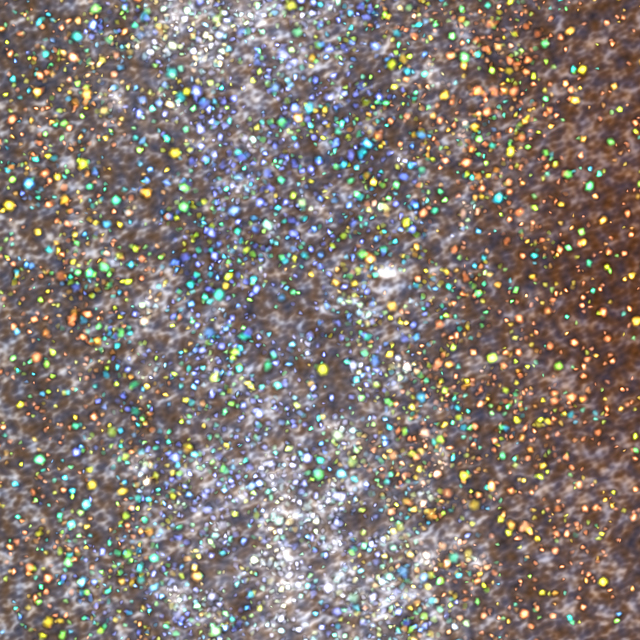
Write a Shadertoy shader that draws this texture.

```glsl
// Holographic glitter on a dull mauve-brown ground: three sizes of glowing
// flakes are scattered on jittered grids and clumped by gradient noise, their
// hue drifting from warm sides to a blue middle, over slanted mottled grain.

const float TAU = 6.2831853;
const vec3 GROUND_LEFT   = vec3(0.435, 0.38, 0.375);
const vec3 GROUND_MIDDLE = vec3(0.45, 0.39, 0.395);
const vec3 GROUND_RIGHT  = vec3(0.40, 0.27, 0.225);
const vec3 HAZE_COLOR    = vec3(0.82, 0.78, 0.80);
const vec3 MOTTLE_COLOR  = vec3(0.36, 0.42, 0.45);
const vec3 FLAKE_WHITE   = vec3(1.0, 0.98, 0.96);
const float GRAIN_ANGLE    = 0.45;
const float GRAIN_CONTRAST = 0.36;
const float HUE_BLUE   = 0.60;
const float HUE_ORANGE = 0.05;
const float HUE_SPREAD = 0.75;
const float RIM_SHADE  = 0.20;
const float EDGE_WOBBLE = 0.0022;

vec3 hash3(vec2 p) {
    vec3 q = fract(p.xyx * vec3(0.1031, 0.1030, 0.0973));
    q += dot(q, q.yxz + 33.33);
    return fract((q.xxy + q.yzz) * q.zyx);
}

mat2 rotation(float a) {
    float c = cos(a), s = sin(a);
    return mat2(c, -s, s, c);
}

float cornerSlope(vec2 corner, vec2 offset) {
    float a = TAU * hash3(corner).x;
    return dot(vec2(cos(a), sin(a)), offset);
}

// Gradient noise, roughly -0.7 to 0.7
float gradientNoise(vec2 p) {
    vec2 i = floor(p), f = fract(p);
    vec2 u = f * f * f * (f * (f * 6.0 - 15.0) + 10.0);
    vec2 e = vec2(0.0, 1.0);
    float low  = mix(cornerSlope(i, f), cornerSlope(i + e.yx, f - e.yx), u.x);
    float high = mix(cornerSlope(i + e.xy, f - e.xy), cornerSlope(i + e.yy, f - e.yy), u.x);
    return mix(low, high, u.y);
}

// Hue wheel with its green part narrowed
vec3 spectrum(float hue) {
    hue += 0.05 * sin(TAU * (hue - 0.36) / 0.62);
    vec3 wave = 0.5 + 0.5 * cos(TAU * (hue - vec3(0.0, 0.333, 0.667)));
    return min(0.06 + 1.2 * wave, 1.0);
}

// Pale patches near the lower middle and the top, plus small scattered clumps
float hazeAt(vec2 p) {
    vec2 lower = (p - vec2(0.48, 0.07)) * vec2(5.0, 3.2);
    vec2 upper = (p - vec2(0.31, 0.97)) * 6.0;
    float patches = exp(-dot(lower, lower)) + 0.8 * exp(-dot(upper, upper));
    float clumps = smoothstep(0.2, 0.5, gradientNoise(p * 20.0 + 40.0));
    clumps *= smoothstep(0.0, 0.25, p.x) * (1.0 - smoothstep(0.7, 0.9, p.x));
    return clamp(patches * (0.7 + 1.6 * gradientNoise(p * 17.0)) + 0.8 * clumps, 0.0, 1.0);
}

// Flakes thin out at both sides and gather in clusters
float densityAt(vec2 p) {
    float sides = smoothstep(-0.08, 0.2, p.x) * (1.0 - smoothstep(0.7, 1.0, p.x));
    float cluster = 1.0 + 1.2 * gradientNoise(p * 7.0 + 5.0) + 1.9 * gradientNoise(p * 22.0 + 8.0);
    return max(mix(0.25, 1.0, sides) * (cluster + 0.9 * hazeAt(p)), 0.02);
}

float hueAt(vec2 p, float random) {
    float side = smoothstep(0.02, 0.4, abs(p.x - 0.43 + 0.15 * gradientNoise(p * 4.0)));
    float hue = mix(HUE_BLUE, HUE_ORANGE + 0.06 * step(p.x, 0.43), side);
    hue += 0.35 * gradientNoise(p * 13.0 + 60.0);
    return clamp(hue + HUE_SPREAD * (random - 0.5), 0.03, 0.635);
}

vec3 groundColor(vec2 p) {
    vec3 ground = mix(GROUND_LEFT, GROUND_MIDDLE, smoothstep(0.0, 0.4, p.x));
    float brown = smoothstep(0.6, 0.99, p.x) * mix(0.45, 1.0, exp(-9.0 * (p.y - 0.6) * (p.y - 0.6)));
    ground = mix(ground, GROUND_RIGHT, brown);
    ground = mix(ground, HAZE_COLOR, 0.6 * hazeAt(p));
    vec2 g = rotation(GRAIN_ANGLE) * p;
    float coarse = gradientNoise(g * vec2(16.0, 22.0) + 3.0) + 0.7 * gradientNoise(p * 6.0 + 13.0);
    float medium = gradientNoise(g * vec2(42.0, 60.0));
    float fine = gradientNoise(g * vec2(95.0, 130.0) + 9.0);
    float mottle = smoothstep(-0.1, 0.75, 0.7 * medium + 0.5 * fine + 0.45 * coarse);
    vec3 iridescence = 0.13 * vec3(-0.7, 0.0, 1.0) * gradientNoise(p * 50.0 + 21.0);
    ground *= 0.95 + GRAIN_CONTRAST * (0.6 * coarse + 0.7 * medium + 0.8 * fine);
    return ground + MOTTLE_COLOR * mottle * (1.0 - 0.6 * brown) + iridescence;
}

// One layer of flakes: dim rim, tinted glow, overexposed core
vec3 addFlakes(vec3 color, vec2 p, float cells, float radius, float share, float strength) {
    vec2 cell = floor(p * cells);
    for (int k = 0; k < 9; k++) {
        vec2 id = cell + vec2(k % 3 - 1, k / 3 - 1);
        vec3 place = hash3(id + cells);
        vec3 look = hash3(id + cells + 117.0);
        vec2 center = (id + place.xy) / cells;
        float density = share * densityAt(center);
        if (place.z >= density) continue;
        float vigor = 1.0 - place.z / max(density, share);
        vec2 q = rotation(TAU * look.y) * (p - center);
        q.x *= 1.0 + 0.4 * look.y;
        float d = length(q) / (radius * mix(0.65, 1.15, look.x));
        float body = 1.0 - smoothstep(0.3, 1.3, d);
        float core = 1.0 - smoothstep(0.0, 0.95, d);
        float glow = strength * mix(0.4, 1.15, vigor);
        vec3 tint = mix(spectrum(hueAt(center, look.z)), FLAKE_WHITE, 0.75 * hazeAt(center));
        color *= 1.0 - RIM_SHADE * strength * (1.0 - smoothstep(1.0, 1.9, d));
        color *= 1.0 - 0.7 * body * min(glow, 1.0);
        color += tint * body * glow * 1.1 + FLAKE_WHITE * core * glow * vigor * 0.75;
        color = min(color, 1.15);
    }
    return color;
}

void mainImage(out vec4 fragColor, in vec2 fragCoord) {
    vec2 p = fragCoord / iResolution.y;
    vec2 wobble = vec2(gradientNoise(p * 130.0), gradientNoise(p * 130.0 + 50.0));
    vec2 bent = p + EDGE_WOBBLE * wobble;
    vec3 color = addFlakes(groundColor(p), bent, 95.0, 0.0046, 0.48, 0.40);
    color = addFlakes(color, bent, 62.0, 0.0061, 0.46, 0.85);
    color = addFlakes(color, bent, 40.0, 0.0087, 0.28 * mix(0.6, 1.3, p.y), 1.0);
    fragColor = vec4(clamp(color, 0.0, 1.0), 1.0);
}
```
